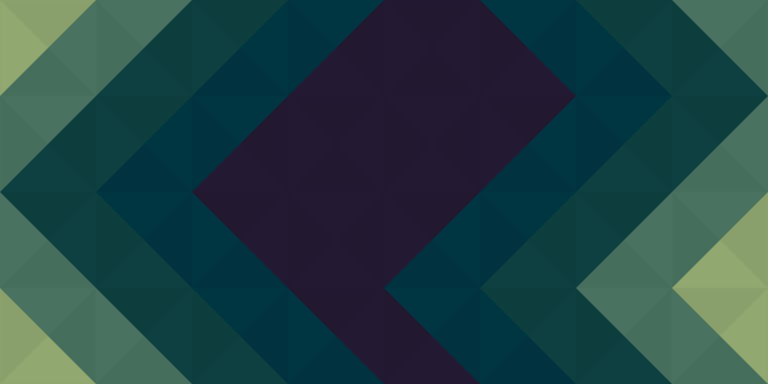
Give the GLSL for this background, as a Shadertoy shader.

```glsl
const float ROWS = 4.0;            // cells over the canvas height
const float LEFT_TIP = 2.0;        // leftmost point of the core, in cells
const float RIGHT_MID = 5.0;       // mean position of the core's right edge
const float FACET_CONTRAST = 0.022;
const float SLOPE = 1.41421356;    // gradient length of the diagonal edges

const vec3 PLUM   = vec3(0.137, 0.095, 0.193);
const vec3 NAVY   = vec3(0.000, 0.204, 0.252);
const vec3 PINE   = vec3(0.055, 0.245, 0.250);
const vec3 SAGE   = vec3(0.280, 0.443, 0.370);
const vec3 OLIVE  = vec3(0.555, 0.643, 0.432);
const vec3 BANDS[5] = vec3[5](PLUM, NAVY, PINE, SAGE, OLIVE);

// Distance outward from the core, measured along x in cells
float bandDepth(vec2 p) {
    float leftEdge = LEFT_TIP + abs(p.y - 0.5 * ROWS);
    float zigzag = 1.0 - abs(mod(p.y - 1.0, 4.0) - 2.0);
    float rightEdge = RIGHT_MID + zigzag;
    return max(leftEdge - p.x, p.x - rightEdge);
}

// Alternating light and dark triangles, four to a cell, from -1 to 1
float facetShade(vec2 p, float pixel) {
    vec2 cell = floor(p);
    vec2 q = abs(p - cell - 0.5);
    float parity = 2.0 * mod(cell.x + cell.y, 2.0) - 1.0;
    float diagonal = q.x - q.y;
    float border = min(abs(diagonal) / SLOPE, 0.5 - max(q.x, q.y));
    return parity * sign(diagonal) * smoothstep(0.0, pixel, border);
}

void mainImage(out vec4 fragColor, in vec2 fragCoord) {
    float pixel = ROWS / iResolution.y;
    vec2 p = fragCoord * pixel;

    // Nested colour bands, one cell wide
    float depth = bandDepth(p);
    vec3 color = BANDS[0];
    for (int i = 1; i < 5; i++) {
        float coverage = (depth - float(i - 1)) / (pixel * SLOPE) + 0.5;
        color = mix(color, BANDS[i], clamp(coverage, 0.0, 1.0));
    }

    // Subtle folded-paper relief
    color *= 1.0 + FACET_CONTRAST * facetShade(p, pixel);
    fragColor = vec4(color, 1.0);
}
```
